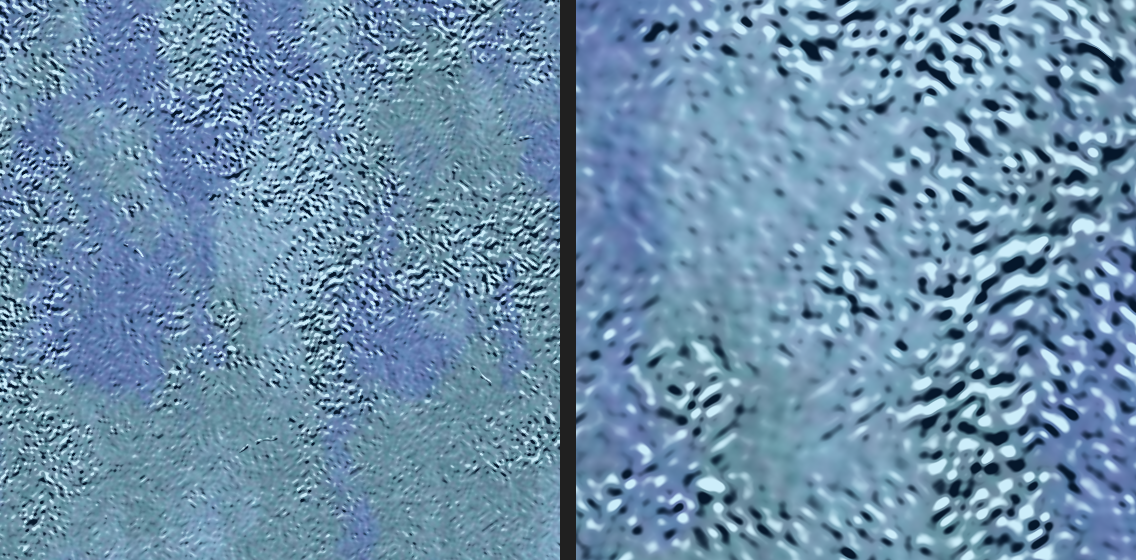
Left: the whole. Right: its middle third, enlarged.
Write a three.js fragment shader that draws this texture.

```glsl
varying vec2 vUv;

#define HAZE vec3(0.49, 0.64, 0.75)
#define TEAL vec3(0.41, 0.56, 0.63)
#define PERIWINKLE vec3(0.37, 0.48, 0.69)
#define LIGHT vec3(0.80, 0.93, 0.98)
#define SHADOW vec3(0.02, 0.09, 0.17)
#define GRAIN_FREQ vec2(142.0, 205.0)
#define GRAIN_TILT 0.65
#define RELIEF 1.1
#define SCRATCHES 8

float hash(vec2 p) {
  return fract(sin(dot(p, vec2(127.1, 311.7))) * 43758.5453);
}

float noise(vec2 p) {
  vec2 i = floor(p);
  vec2 f = fract(p);
  f = f * f * (3.0 - 2.0 * f);
  float low = mix(hash(i), hash(i + vec2(1.0, 0.0)), f.x);
  float high = mix(hash(i + vec2(0.0, 1.0)), hash(i + vec2(1.0, 1.0)), f.x);
  return mix(low, high, f.y);
}

float fbm(vec2 p) {
  float sum = 0.0;
  float amp = 0.533;
  for (int i = 0; i < 4; i++) {
    sum += amp * noise(p);
    p = p * 2.03 + 17.3;
    amp *= 0.5;
  }
  return sum;
}

vec2 rotate(vec2 p, float a) {
  float c = cos(a);
  float s = sin(a);
  return vec2(c * p.x + s * p.y, c * p.y - s * p.x);
}

// Lit-from-above slope of short paint grains
float grain(vec2 p, float angle) {
  vec2 q = rotate(p, angle) * GRAIN_FREQ + 40.0;
  vec2 halfStep = vec2(0.15, 0.6);
  return noise(q - halfStep) - noise(q + halfStep);
}

// Long, broken ridges: bright upper flank, dark lower flank
float scratches(vec2 p) {
  float sum = 0.0;
  for (int i = 0; i < SCRATCHES; i++) {
    float id = float(i) + 3.0;
    vec2 center = vec2(hash(vec2(id, 1.0)), hash(vec2(id, 2.0)));
    float angle = (hash(vec2(id, 3.0)) - 0.5) * 1.6;
    float reach = mix(0.03, 0.08, hash(vec2(id, 4.0)));
    vec2 q = rotate(p - center, angle);
    q.y += 3.0 * q.x * q.x + 0.008 * (noise(p * 70.0) - 0.5);
    float ends = 1.0 - smoothstep(0.5 * reach, reach, abs(q.x));
    float broken = smoothstep(0.3, 0.7, noise(vec2(q.x * 90.0, id)));
    float across = q.y / 0.0025;
    sum += ends * broken * across * exp(-across * across);
  }
  return sum;
}

void main() {
  vec2 p = vUv;
  float height = p.y - 0.5;
  vec2 ragged = p + 0.04 * (vec2(fbm(p * 34.0), fbm(p * 34.0 + 71.0)) - 0.5);

  // Broad dabs of colour, drawn out vertically
  float teal = smoothstep(0.40, 0.66, fbm(ragged * vec2(6.0, 3.6) + 5.7));
  float blue = smoothstep(0.50, 0.68, fbm(ragged * vec2(7.5, 4.0) + 31.4) + 0.1 * height);
  vec3 color = mix(HAZE, TEAL, teal);
  color = mix(color, PERIWINKLE, 0.9 * blue);

  // Soft mottling and fine brush streaks
  color += 0.10 * (fbm(p * 60.0 + 9.0) - 0.5);
  color += 0.05 * (noise(rotate(p, 0.12) * vec2(130.0, 11.0)) - 0.5);
  color += vec3(-0.05, 0.03, 0.0) * (noise(p * 110.0 + 60.0) - 0.5);

  // Rough crust gathers towards the top and thins on smooth dabs
  float crust = fbm(p * 5.2 + 52.0) + 0.2 * height - 0.06 * blue;
  crust += 0.16 * (noise(p * 22.0 + 13.0) - 0.5);
  float rough = mix(0.36, RELIEF, smoothstep(0.40, 0.70, crust));
  rough *= mix(0.5, 1.4, noise(p * 48.0 + 13.0));

  // Grain direction changes from patch to patch
  float turn = smoothstep(0.35, 0.65, noise(p * 19.0 + 24.0));
  float slope = mix(grain(p, GRAIN_TILT), grain(p, -GRAIN_TILT), turn);
  slope += 0.35 * grain(p * 0.6, 0.2);
  float relief = slope * rough + scratches(p);

  color += 0.12 * slope;
  color = mix(color, LIGHT, smoothstep(0.09, 0.50, relief));
  color = mix(color, SHADOW, smoothstep(0.10, 0.56, -relief));
  gl_FragColor = vec4(clamp(color, 0.0, 1.0), 1.0);
}
```
